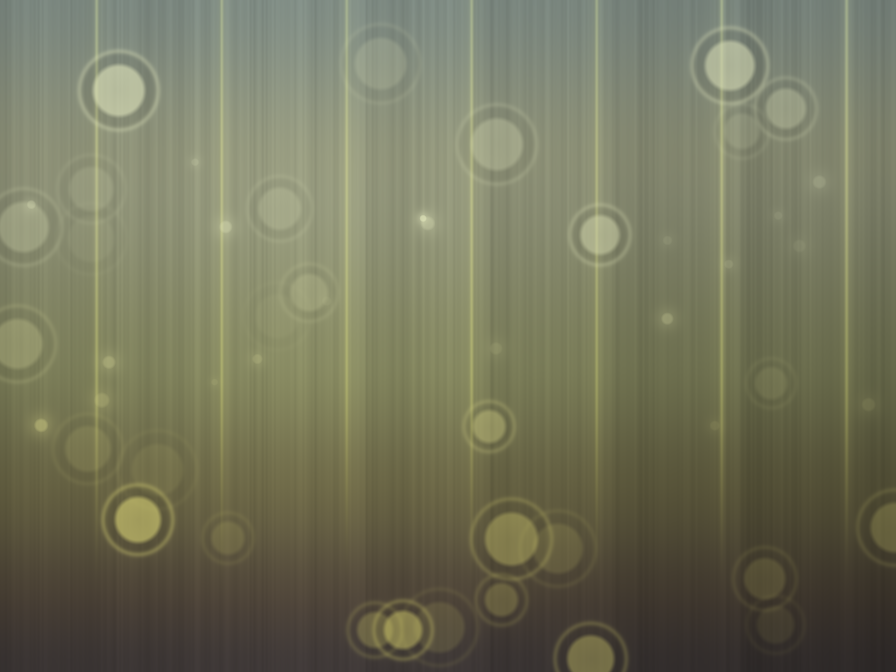
Give the GLSL for this background, as a Shadertoy shader.

```glsl
float hash(float n) {
    return fract(sin(n * 12.9898 + 4.1) * 43758.5453);
}

float noise(float x) {
    float i = floor(x);
    return mix(hash(i), hash(i + 1.0), smoothstep(0.0, 1.0, x - i));
}

// Dusk gradient from brown floor through olive to grey-green
vec3 backdrop(float y) {
    vec3 c = mix(vec3(0.25, 0.225, 0.22), vec3(0.31, 0.27, 0.225), smoothstep(0.0, 0.13, y));
    c = mix(c, vec3(0.43, 0.41, 0.28), smoothstep(0.08, 0.29, y));
    c = mix(c, vec3(0.53, 0.54, 0.38), smoothstep(0.24, 0.47, y));
    c = mix(c, vec3(0.595, 0.61, 0.50), smoothstep(0.40, 0.74, y));
    return mix(c, vec3(0.50, 0.55, 0.52), smoothstep(0.74, 1.02, y));
}

// Brightness of one hanging panel, strongest left of centre
float panelLight(float id) {
    return 0.81 + 0.19 * exp(-0.22 * (id - 1.0) * (id - 1.0));
}

vec3 tint(float y) {
    return mix(vec3(0.87, 0.84, 0.44), vec3(0.88, 0.90, 0.74), smoothstep(0.1, 0.75, y));
}

// Soft disc inside a thin ring, with a darker gap between
vec3 addOrb(vec3 col, vec2 d, float radius, float alpha, vec3 color) {
    float r = length(d);
    float ring = radius * 1.5;
    float disc = 1.0 - smoothstep(radius - 0.005, radius + 0.004, r);
    float inside = 1.0 - smoothstep(ring - 0.004, ring + 0.004, r);
    float rim = exp(-pow((r - ring) / 0.0042, 2.0));
    float halo = exp(-pow(r / (ring * 1.15), 4.0));
    col *= 1.0 - 0.14 * alpha * inside;
    col = mix(col, color, alpha * 0.07 * halo);
    return mix(col, color, alpha * max(disc * (0.9 + 0.1 * r / radius), 0.5 * rim));
}

void mainImage(out vec4 fragColor, in vec2 fragCoord) {
    vec2 p = fragCoord / iResolution.y;
    float aspect = iResolution.x / iResolution.y;

    // Panels
    float u = (p.x - 0.17) / 0.186;
    float id = floor(u);
    float f = u - id;
    float light = mix(panelLight(id - 1.0), panelLight(id), smoothstep(0.0, 0.025, f));
    light += 0.04 * (f - 0.5) * smoothstep(0.0, 0.025, f) * smoothstep(1.0, 0.9, f);
    light = mix(light, 1.0, 0.45 * smoothstep(0.6, 1.0, p.y));
    vec3 col = backdrop(p.y) * light;
    col *= 1.0 - 0.12 * smoothstep(0.7, 1.35, p.x) * smoothstep(0.8, 0.2, p.y);

    // Fine vertical streaks
    float streak = 0.5 * noise(p.x * 45.0) + 0.6 * noise(p.x * 130.0 + 31.0)
                 + 0.5 * noise(p.x * 330.0 + 77.0) - 0.8;
    col *= 1.0 + 0.11 * streak;

    // Bright seams fading toward the floor
    float seam = abs(f - 0.86);
    float glow = exp(-pow(seam / 0.014, 2.0)) + 0.3 * exp(-seam / 0.05);
    col += vec3(0.12, 0.12, 0.045) * glow * smoothstep(0.1, 0.45, p.y);

    // Ringed orbs
    for (float i = 0.0; i < 30.0; i++) {
        vec2 c = vec2(aspect * fract(i * 0.618 + 0.15 * hash(i + 9.0)), hash(i * 1.7 + 40.0));
        float strength = hash(i * 2.3 + 80.0);
        float alpha = 0.05 + 0.3 * strength + 0.5 * pow(strength, 6.0);
        float radius = mix(0.024, 0.040, hash(i * 3.1 + 120.0));
        col = addOrb(col, p - c, radius, alpha, tint(c.y));
    }

    // Small glowing sparks
    for (float i = 0.0; i < 20.0; i++) {
        vec2 c = vec2(aspect * fract(i * 0.618 + 0.3 * hash(i + 210.0)),
                      mix(0.36, 0.78, hash(i * 1.3 + 250.0)));
        float r = length(p - c);
        float size = mix(0.005, 0.012, hash(i * 2.1 + 290.0));
        float core = 1.0 - smoothstep(size * 0.6, size * 1.4, r);
        float halo = exp(-pow(r / (size * 1.9), 2.0));
        float alpha = 0.12 + 0.75 * pow(hash(i * 1.9 + 330.0), 2.5);
        col = mix(col, tint(c.y), alpha * max(core, 0.5 * halo));
    }

    fragColor = vec4(col, 1.0);
}
```
